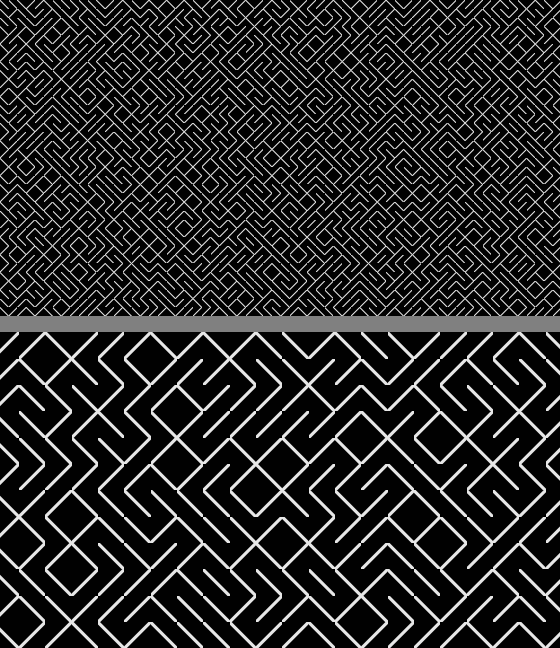
Top, the full canvas; bottom, a detail of the centre.
Give the GLSL for this pattern, as a Shadertoy shader.

```glsl
#define ROWS 36.0          // cells over the canvas height
#define HALF_WIDTH 0.060   // half stroke width, in cells
#define GRID_SHIFT 0.018   // small diagonal shift of the grid, in cells
#define SLASH_SHARE 0.5    // share of cells that lean to the right
#define SEED 17.0
#define INK vec3(0.905)
#define GROUND vec3(0.005)

float hash(vec2 cell)
{
    vec3 p = fract(vec3(cell.xyx + SEED) * vec3(0.1031, 0.1030, 0.0973));
    p += dot(p, p.yzx + 33.33);
    return fract((p.x + p.y) * p.z);
}

// Integral of a unit tent: a square pixel seen along its diagonal
float tentIntegral(float x)
{
    x = clamp(x, -1.0, 1.0);
    return 0.5 + x - 0.5 * x * abs(x);
}

// Exact pixel coverage of a 45 degree stroke at a signed distance
float strokeCoverage(float dist, float pixel)
{
    float reach = pixel * sqrt(0.5);
    return tentIntegral((dist + HALF_WIDTH) / reach)
         - tentIntegral((dist - HALF_WIDTH) / reach);
}

void mainImage(out vec4 fragColor, in vec2 fragCoord)
{
    // Square grid
    float pixel = ROWS / iResolution.y;
    vec2 grid = fragCoord * pixel + GRID_SHIFT;
    vec2 cell = floor(grid);
    vec2 local = grid - cell;

    // Each cell holds one of its two diagonals
    if (hash(cell) > SLASH_SHARE) local.x = 1.0 - local.x;
    float dist = (local.x - local.y) * sqrt(0.5);

    fragColor = vec4(mix(GROUND, INK, strokeCoverage(dist, pixel)), 1.0);
}
```
